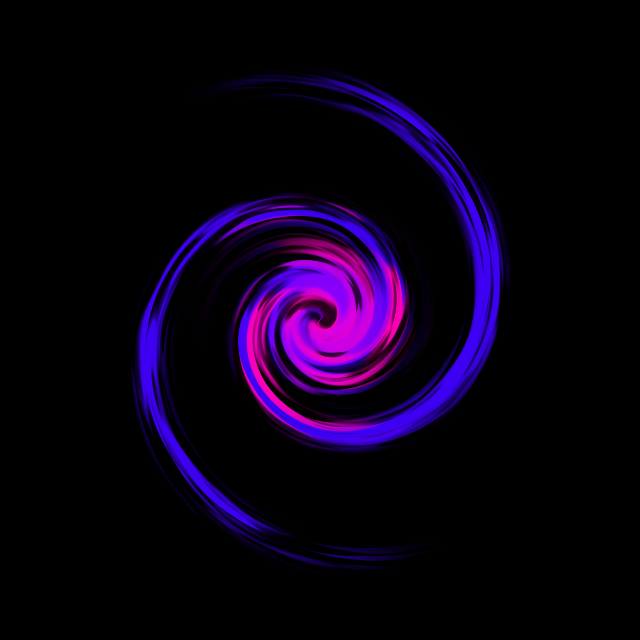
A three.js fragment shader for this background:

```glsl
varying vec2 vUv;

const vec3 BLUE = vec3(0.24, 0.0, 0.95);
const vec3 PINK = vec3(1.0, 0.0, 0.70);
const vec3 VIOLET = vec3(0.76, 0.0, 1.0);

vec3 hash3(vec2 p) {
  vec3 k = vec3(dot(p, vec2(127.1, 311.7)),
                dot(p, vec2(269.5, 183.3)),
                dot(p, vec2(419.2, 371.9)));
  return fract(sin(k) * 43758.5);
}

// Cellular noise: random cell values blended by distance to their seeds
float cellNoise(vec2 p, float sharpness) {
  vec2 cell = floor(p);
  vec2 local = fract(p);
  float total = 0.0;
  float weightSum = 0.0;
  for (int y = -1; y <= 1; y++) {
    for (int x = -1; x <= 1; x++) {
      vec2 offset = vec2(float(x), float(y));
      vec3 seed = hash3(cell + offset);
      vec2 d = offset + 0.15 + 0.7 * seed.xy - local;
      float weight = exp(-sharpness * dot(d, d));
      total += weight * seed.z;
      weightSum += weight;
    }
  }
  return total / weightSum;
}

vec2 rotate(vec2 p, float angle) {
  float c = cos(angle);
  float s = sin(angle);
  return vec2(c * p.x - s * p.y, s * p.x + c * p.y);
}

// Softened logarithmic spiral: angle of the arm at a given radius
float spiralAngle(float radius, float softness, float pitch, float start) {
  return log(radius + softness) / pitch + start;
}

// Two opposite arms along the x axis of the unwound plane
float armProfile(vec2 p, float radius, float width) {
  float across = p.y / (max(radius, 0.001) * width);
  return exp(-across * across);
}

float falloff(float radius, float size) {
  return exp(-pow(radius / size, 4.0));
}

void main() {
  vec2 p = vUv - 0.5;
  float radius = length(p);
  vec2 unwound = rotate(p, -spiralAngle(radius, 0.05, 0.205, 5.755));

  // Grain that the winding stretches into streaks
  float coarse = cellNoise(unwound * 27.0, 7.0);
  float fine = cellNoise(unwound * 62.0 + 17.0, 6.0);
  float streak = smoothstep(0.2, 0.8, mix(coarse, fine, 0.35));

  // Arms, bright core and faint disc
  float arms = armProfile(unwound, radius, 0.42);
  arms *= 1.0 - smoothstep(0.29, 0.46, radius);
  float core = falloff(radius, 0.105);
  float disc = falloff(radius, 0.21);
  float density = arms + 0.9 * core + 0.4 * disc;
  float light = smoothstep(0.2, 0.95, density * (0.3 + 0.9 * streak));

  // Pink strands inside, blue outside
  float hue = cellNoise(unwound * 23.0 + 41.0, 6.0);
  float warmth = smoothstep(0.3, 0.65, hue);
  warmth *= 1.0 - smoothstep(0.13, 0.23, radius);
  vec3 color = mix(BLUE, PINK, warmth);
  color = mix(color, VIOLET, 0.6 * core * smoothstep(0.15, 0.6, coarse));

  gl_FragColor = vec4(color * light, 1.0);
}
```
